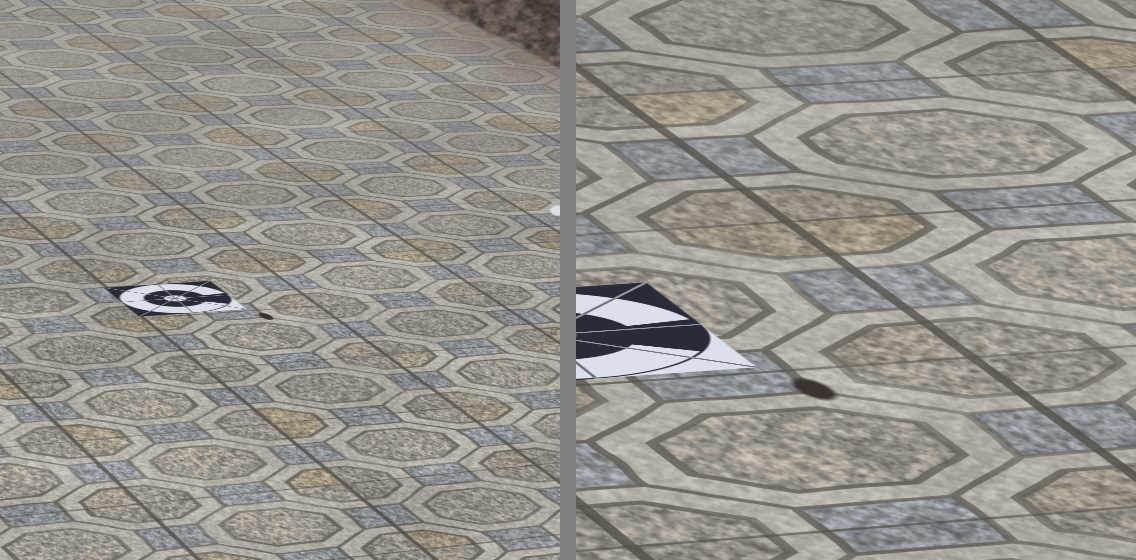
Left, the full canvas; right, a detail of the centre.
Reproduce this texture procedurally as a Shadertoy shader.

```glsl
// Worn paving seen in perspective: square slabs, each with a banded octagon in
// the centre, quarter octagons at the corners and half squares on the edges.
// A homography maps the canvas to slab units; joints lie on half integers.

// Ground to canvas: columns are across, away and the slab at the origin.
const mat3 GROUND_TO_CANVAS = mat3(0.3858, 0.0403, 0.03107,
                                  -0.1118, 0.1225, 0.04658,
                                   0.5013, 0.0599, 1.0);
const float OUTER_RADIUS = 0.3536;   // octagons meet along their diagonal sides
const float INNER_RADIUS = 0.252;
const float OUTER_LINE = 0.010;      // half widths, in slabs
const float INNER_LINE = 0.012;
const float LONG_JOINT = 0.012;
const float CROSS_JOINT = 0.007;
const vec2 PEBBLE_SCALE = vec2(62.0, 32.0);

const vec3 BAND = vec3(0.685, 0.675, 0.640);
const vec3 PEBBLES = vec3(0.605, 0.585, 0.550);
const vec3 BLUE_STONE = vec3(0.550, 0.565, 0.585);
const vec3 GROOVE = vec3(0.390, 0.380, 0.355);
const vec3 JOINT = vec3(0.330, 0.320, 0.300);
const vec3 OCHRE = vec3(0.660, 0.590, 0.460);
const vec3 HAZE = vec3(0.570, 0.555, 0.535);
const vec3 SOIL = vec3(0.350, 0.310, 0.285);
const vec3 INK = vec3(0.160, 0.170, 0.220);
const vec3 PAPER = vec3(0.860, 0.880, 0.920);

const vec2 MARKER_CENTRE = vec2(0.79, 3.84);
const float MARKER_HALF = 0.305;

float hash(vec2 p) {
    vec3 q = fract(vec3(p.xyx) * 0.1031);
    q += dot(q, q.yzx + 33.33);
    return fract((q.x + q.y) * q.z);
}

float noise(vec2 p) {
    vec2 i = floor(p), f = fract(p);
    f = f * f * (3.0 - 2.0 * f);
    return mix(mix(hash(i), hash(i + vec2(1, 0)), f.x),
               mix(hash(i + vec2(0, 1)), hash(i + vec2(1, 1)), f.x), f.y);
}

float fbm(vec2 p) {
    float sum = 0.0, gain = 0.5;
    for (int i = 0; i < 4; i++) {
        sum += gain * noise(p);
        p = p * 2.03 + 17.1;
        gain *= 0.5;
    }
    return sum;
}

// Inradius of the octagon through p.
float octagon(vec2 p) {
    p = abs(p);
    return max(max(p.x, p.y), (p.x + p.y) * 0.70711);
}

float inside(float d, float blur) { return 1.0 - smoothstep(-blur, blur, d); }

// Survey target: white ring, dark hub and corners, one dark sector, fine spokes.
vec3 markerColour(vec2 q, float blur) {
    float r = length(q), angle = atan(q.y, q.x);
    float ring = inside(r - 0.98, blur) * (1.0 - inside(r - 0.56, blur));
    float sector = inside(abs(angle + 0.25) - 0.38, blur);
    float white = ring * (1.0 - sector);
    white = max(white, inside(r - 0.20, blur));
    white = max(white, inside(1.0 - r, blur) * step(0.0, q.x) * step(q.y, 0.0));
    vec3 colour = mix(INK, PAPER, white);
    float spoke = r * abs(sin(angle * 4.0)) * 0.25;
    return mix(colour, mix(PAPER, INK, white), 0.6 * inside(spoke - 0.012, blur * 0.6));
}

void mainImage(out vec4 fragColor, in vec2 fragCoord) {
    vec2 uv = fragCoord / iResolution.xy;
    vec3 ground = inverse(GROUND_TO_CANVAS) * vec3(uv, 1.0);
    vec2 p = ground.xy / ground.z;
    vec2 px = fwidth(p) + 1e-5;
    float far = smoothstep(0.35, 1.0, uv.y);

    // Nearest octagon: slab centre or slab corner, with slightly uneven edges
    vec2 wobble = 0.012 * (vec2(noise(p * 9.0), noise(p * 9.0 + 40.0)) - 0.5);
    vec2 w = p + wobble;
    float centre = octagon(w - round(w));
    float corner = octagon(fract(w) - 0.5);
    float d = min(centre, corner);
    float blur = 0.6 * fwidth(d) + 1e-4;
    float isCorner = step(corner, centre);

    // Stone colours, varied by slab and by quarter slab
    float slabTone = hash(round(p) + 51.0) - 0.5;
    vec2 quarter = floor(p * 2.0) + 90.0;
    float ochre = isCorner * smoothstep(0.45, 1.0, hash(quarter)) * 0.55;
    vec3 core = mix(PEBBLES * (1.0 - 0.04 * isCorner), OCHRE, ochre);
    vec3 colour = mix(BLUE_STONE, BAND, inside(d - OUTER_RADIUS, blur));
    float coreMask = inside(d - INNER_RADIUS, blur);
    colour = mix(colour, core, coreMask);

    // Pebble grain is coarser in the cores and squares than in the bands
    float rough = max(coreMask, 1.0 - inside(d - OUTER_RADIUS, blur));
    float grain = noise(p * PEBBLE_SCALE) + 0.7 * noise(p * PEBBLE_SCALE * 2.1) - 0.85;
    colour *= 1.0 + grain * mix(0.18, 0.42, rough) * (1.0 - 0.55 * far);

    // Grooves fade where worn; long joints are stronger than cross joints
    float wear = mix(0.62, 1.0, smoothstep(0.25, 0.65, fbm(p * 3.0 + 8.0)));
    float groove = max(inside(abs(d - OUTER_RADIUS) - OUTER_LINE, blur),
                       inside(abs(d - INNER_RADIUS) - INNER_LINE, blur));
    colour = mix(colour, GROOVE, groove * wear * 0.9);
    vec2 gap = abs(fract(p) - 0.5);
    colour = mix(colour, JOINT, 0.85 * inside(gap.x - LONG_JOINT, px.x * 0.6));
    colour = mix(colour, JOINT, 0.75 * wear * inside(gap.y - CROSS_JOINT, px.y * 0.6));

    // Slab tone, broad dirt and distance
    colour *= 1.0 + 0.07 * slabTone + 0.22 * (fbm(p * 1.7 + 30.0) - 0.47);
    colour = mix(colour, HAZE, 0.32 * far);

    // Survey marker
    vec2 q = (p - MARKER_CENTRE) / MARKER_HALF;
    float markerBlur = max(px.x, px.y) / MARKER_HALF * 0.5;
    float square = max(abs(q.x), abs(q.y)) - 1.0;
    colour = mix(colour, markerColour(q, markerBlur), inside(square, markerBlur));

    // A fallen leaf and a pale scrap
    vec2 leaf = uv - vec2(0.475, 0.435);
    leaf.y += leaf.x * 0.3;
    colour = mix(colour, SOIL * 0.65, inside(length(leaf / vec2(0.013, 0.005)) - 1.0, 0.25));
    vec2 scrap = (uv - vec2(0.995, 0.624)) / vec2(0.012, 0.009);
    colour = mix(colour, PAPER, inside(length(scrap) - 1.0, 0.25));

    // Soil bank beyond the far right edge, with a stain spilling over the slabs
    float bank = uv.y - 1.0 + 0.466 * (uv.x - 0.749) + 0.025 * (fbm(uv * 25.0) - 0.5);
    colour = mix(colour, SOIL * 1.4, 0.55 * smoothstep(-0.09, 0.0, bank));
    vec3 soil = SOIL * (0.45 + 1.2 * fbm(uv * vec2(70.0, 95.0)));
    colour = mix(colour, soil, smoothstep(-0.006, 0.008, bank));

    fragColor = vec4(clamp(colour, 0.0, 1.0), 1.0);
}
```
